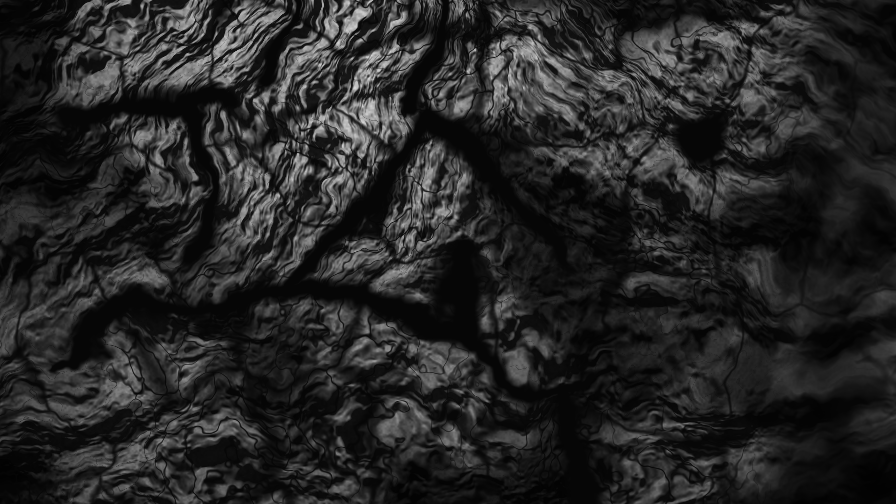
A Shadertoy shader for this texture:

```glsl
// Weathered tree bark in black and white: rough plates lit from above,
// parted by deep crevices and fine cracks. Warped fractal noise gives the
// relief, cell borders give the cracks, and bent curves give the crevices.

const vec2  LIGHT_STEP     = vec2(-0.002, 0.006); // towards the light
const vec2  FAN_CENTRE     = vec2(0.78, 1.6);     // fibres radiate from here
const float WARP_AMOUNT    = 0.16;
const float PLATE_SCALE    = 4.2;
const float CRACK_SCALE    = 13.0;
const float RELIEF         = 0.19;
const float CREVICE_WIDTH  = 0.042;
const float SURFACE_GREY   = 0.25;
const float GLOW_GREY      = 0.13;
const float SHADOW_GREY    = 0.022;
const float GRAIN_SCALE    = 130.0;
const float GRAIN_CONTRAST = 0.55;

float hash(vec2 p) {
    vec3 q = fract(vec3(p.xyx) * 0.1031);
    q += dot(q, q.yzx + 33.33);
    return fract((q.x + q.y) * q.z);
}

float noise(vec2 p) {
    vec2 i = floor(p), f = fract(p);
    f = f * f * (3.0 - 2.0 * f);
    return mix(mix(hash(i), hash(i + vec2(1, 0)), f.x),
               mix(hash(i + vec2(0, 1)), hash(i + vec2(1, 1)), f.x), f.y);
}

// Fractal noise around 0.5; a lower gain looks out of focus.
float fbm(vec2 p, float gain) {
    float sum = 0.0, total = 0.0, weight = 1.0;
    for (int i = 0; i < 5; i++) {
        sum += weight * noise(p);
        total += weight;
        weight *= gain;
        p = p * 2.03 + vec2(17.3, 31.7);
    }
    return sum / total;
}

// Zero on the borders between cells, growing towards their middles.
float cellGap(vec2 p) {
    vec2 cell = floor(p);
    float nearest = 9.0, second = 9.0;
    for (int y = -1; y <= 1; y++)
    for (int x = -1; x <= 1; x++) {
        vec2 c = cell + vec2(x, y);
        vec2 site = c + 0.1 + 0.8 * vec2(hash(c), hash(c + 57.0));
        float d = length(p - site);
        second = min(second, max(nearest, d));
        nearest = min(nearest, d);
    }
    return second - nearest;
}

float segment(vec2 p, vec2 a, vec2 b) {
    vec2 along = b - a;
    return length(p - a - along * clamp(dot(p - a, along) / dot(along, along), 0.0, 1.0));
}

// Distance to the main crevices: a forked roof, a long arch, side clefts.
float creviceDistance(vec2 p) {
    float side = abs(p.x - 0.87);
    float roof = abs(p.y - 0.78 + 1.2 * side) / 1.56 + max(side - 0.27, 0.0);
    float arch = abs(p.y - 0.34 - 0.1 * cos((p.x - 0.52) * 5.0))
               + max(abs(p.x - 0.66) - 0.54, 0.0);
    float d = min(roof, arch);
    d = min(d, segment(p, vec2(0.86, 1.05), vec2(0.84, 0.80)));
    d = min(d, segment(p, vec2(0.57, 1.05), vec2(0.55, 0.84)));
    d = min(d, segment(p, vec2(0.12, 0.79), vec2(0.48, 0.77)));
    d = min(d, segment(p, vec2(0.40, 0.77), vec2(0.38, 0.52)));
    d = min(d, segment(p, vec2(0.93, 0.31), vec2(0.95, 0.48)));
    d = min(d, segment(p, vec2(1.13, 0.24), vec2(1.20, 0.02)));
    return min(d, max(length((p - vec2(1.40, 0.74)) * vec2(0.8, 1.0)) - 0.03, 0.0));
}

// Relief: fanned fibres above, flatter lying plates below.
float barkHeight(vec2 p, float gain) {
    vec2 ray = p - FAN_CENTRE;
    vec2 fan = vec2(atan(ray.x, -ray.y), length(ray));
    float fibres = fbm(fan * vec2(14.0, 6.5), gain);
    float slabs = fbm(p * vec2(6.0, 9.0), gain);
    float plates = smoothstep(0.0, 0.4, cellGap(p * PLATE_SCALE));
    return mix(slabs, fibres, smoothstep(0.25, 0.55, p.y)) + 0.07 * plates;
}

void mainImage(out vec4 fragColor, in vec2 fragCoord) {
    vec2 p = fragCoord / iResolution.y;
    float blur = smoothstep(1.42, 1.66, p.x - 0.1 * (p.y - 0.5));
    float gain = mix(0.52, 0.34, blur);
    vec2 bend = vec2(fbm(p * 5.0, 0.5), fbm(p * 5.0 + 41.0, 0.5)) - 0.5;
    vec2 w = p + WARP_AMOUNT * bend;

    // Light on the relief
    float slope = (barkHeight(w, gain) - barkHeight(w + LIGHT_STEP, gain)) / length(LIGHT_STEP);
    float light = clamp(1.0 + RELIEF * slope, 0.22, 1.9);

    // Pale wood at the top centre, broad hollows, dimmer borders
    float glow = exp(-dot((p - vec2(0.72, 0.86)) * vec2(2.2, 2.6), (p - vec2(0.72, 0.86)) * vec2(2.2, 2.6)));
    float hollows = mix(0.3, 1.0, smoothstep(0.34, 0.56, fbm(w * 3.6 + 9.0, 0.5) + 0.08 * glow));
    float border = mix(0.65, 1.0, smoothstep(-0.05, 0.3, p.x)) * mix(1.0, 0.6, blur)
                 * mix(0.72, 1.0, smoothstep(-0.05, 0.25, p.y));
    float grey = (SURFACE_GREY + GLOW_GREY * glow) * light * hollows * border;

    // Fine grain, softer where out of focus
    float grain = 0.6 * noise(w * GRAIN_SCALE) + 0.4 * noise(p * GRAIN_SCALE * 1.9) - 0.5;
    grey *= 1.0 + GRAIN_CONTRAST * grain * (1.0 - 0.7 * blur);

    // Cracks that open and close along their length
    float opening = smoothstep(0.35, 0.7, noise(w * 7.0 + 5.0));
    float fine = smoothstep(0.0, 0.03 + 0.12 * opening, cellGap((w + 0.35 * bend) * CRACK_SCALE));
    float wide = smoothstep(0.0, 0.05 + 0.14 * opening, cellGap(w * PLATE_SCALE));
    float cracks = mix(1.0, fine, (0.25 + 0.6 * opening) * (1.0 - blur)) * mix(1.0, wide, 0.8 - 0.4 * blur);

    // Deep crevices with soft shade on their walls
    float d = creviceDistance(w);
    float width = CREVICE_WIDTH * (0.25 + 1.1 * noise(p * 8.0 + 3.0));
    float open = smoothstep(0.3 * width, width, d) * (1.0 - 0.45 * exp(-d * 22.0));

    grey = mix(SHADOW_GREY, grey, cracks * open);
    fragColor = vec4(vec3(clamp(grey, 0.0, 1.0)), 1.0);
}
```
